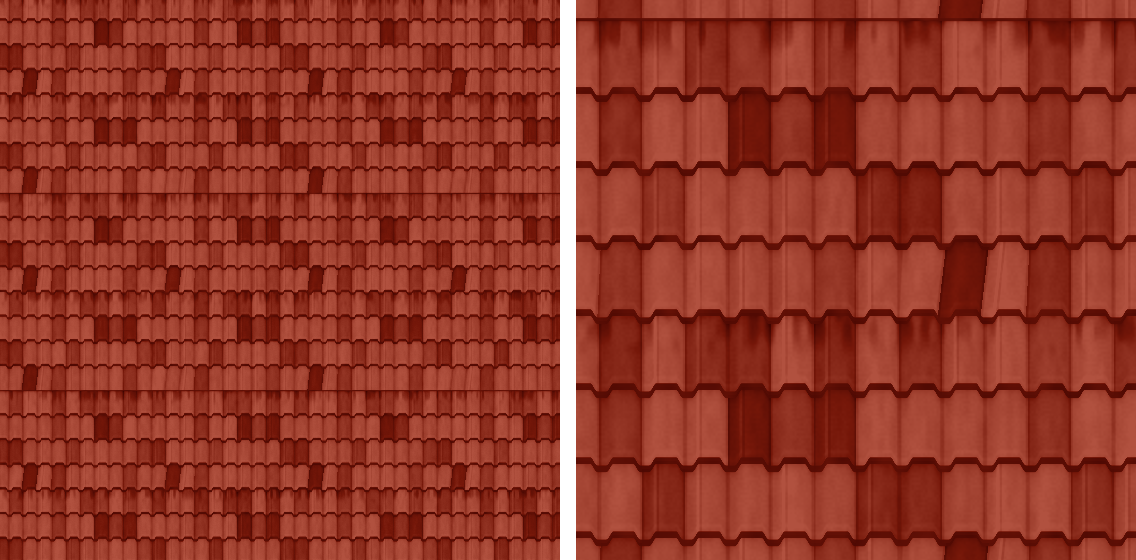
Left: the whole. Right: its middle third, enlarged.
A Shadertoy shader for this texture:

```glsl
#define COLUMNS 39.2
#define ROWS 22.69
#define COLUMN_SHIFT 0.61
#define ROW_SHIFT 0.83
#define LIP_DIP 0.11
#define LIP_WIDTH 0.045
#define TILT 0.2
#define WEAR 0.09
#define LIGHT_CLAY vec3(0.67, 0.295, 0.225)
#define DARK_CLAY vec3(0.46, 0.09, 0.035)
#define SHADOW vec3(0.25, 0.015, 0.0)

float hash(vec2 p) {
    return fract(sin(dot(p, vec2(127.1, 311.7))) * 43758.5453);
}

float noise(vec2 p) {
    vec2 i = floor(p), f = fract(p);
    f = f * f * (3.0 - 2.0 * f);
    return mix(mix(hash(i), hash(i + vec2(1, 0)), f.x),
               mix(hash(i + vec2(0, 1)), hash(i + vec2(1, 1)), f.x), f.y);
}

// Bit masks over ten columns, one per course in a cycle of four
bool inMask(ivec4 masks, int course, float column) {
    return ((masks[course] >> int(mod(column, 10.0))) & 1) == 1;
}

// Firing tone of one tile: 1 is light clay, 0.5 is dark clay
float tileTone(float column, float row) {
    int course = int(mod(row, 4.0));
    bool oddBlock = mod(row, 8.0) > 3.5;
    float column20 = mod(column, 20.0);
    float variation = hash(vec2(column20, mod(row, 8.0)) + 3.0);
    float tone = 0.93 + 0.08 * variation;
    if (inMask(ivec4(136, 528, 264, 361), course, column))
        tone = 0.63 + 0.16 * variation;
    bool dark = inMask(ivec4(64, 1, 2, 0), course, column);
    if (course == 0)
        dark = dark || (oddBlock ? mod(column, 10.0) == 8.0 : column20 == 18.0);
    if (course == 2 && oddBlock && column20 > 9.5) dark = false;
    if (dark) tone = (course == 1 ? 0.56 : 0.42) + 0.08 * variation;
    return tone + 0.04 * (hash(vec2(column, row)) - 0.5);
}

void mainImage(out vec4 fragColor, in vec2 fragCoord) {
    vec2 uv = fragCoord / iResolution.xy;
    vec2 grid = vec2(uv.x * COLUMNS - COLUMN_SHIFT, (1.0 - uv.y) * ROWS - ROW_SHIFT);
    vec2 pixel = vec2(COLUMNS, ROWS) / iResolution.xy;

    // Scalloped course edge; every eighth one is straight
    float edge = floor(grid.y + 0.5);
    float straight = step(6.5, mod(edge, 8.0));
    float dip = smoothstep(-0.1, 0.85, cos(6.28318 * (grid.x - 0.06)));
    float below = grid.y - edge - LIP_DIP * (dip - 0.4) * (1.0 - straight);
    float row = below < 0.0 ? edge - 1.0 : edge;
    float down = grid.y - row;

    // Slipped tiles lean in the third course
    float leaning = step(1.5, mod(row, 4.0)) * step(mod(row, 4.0), 2.5);
    float nearSlip = 1.0 - smoothstep(0.6, 2.2, abs(mod(grid.x, 10.0) - 1.5));
    float x = grid.x + TILT * (down - 0.5) * leaning * nearSlip;
    float column = floor(x), across = x - column;
    float side = min(across, 1.0 - across);
    float tone = tileTone(column, row);

    // Rounded profile, groove at the joint, pale seam on some tiles
    tone -= 0.07 * (1.0 - smoothstep(0.0, 0.3, side));
    tone -= 0.14 * (1.0 - smoothstep(0.02, 0.05 + pixel.x, side));
    tone += 0.04 * smoothstep(0.25, 0.0, abs(across - 0.42));
    float seam = 1.0 - smoothstep(0.015, 0.025 + pixel.x, abs(across - 0.3));
    float seamed = step(0.6, hash(vec2(mod(column, 20.0), mod(row, 4.0))));
    tone += seamed * seam * 0.09;
    tone -= seamed * 0.1 * (1.0 - smoothstep(0.01, 0.02 + pixel.x, abs(across - 0.37)));

    // Grain, soft stains, and streaks under the top of each fourth course
    tone += WEAR * (noise(grid * vec2(7.0, 4.0)) - 0.5);
    tone += 0.5 * WEAR * (noise(grid * vec2(19.0, 30.0)) - 0.5);
    float streaked = step(2.5, mod(row, 4.0)) * (1.0 - smoothstep(0.15, 0.6, down));
    tone -= 0.3 * streaked * smoothstep(0.35, 0.8, noise(grid * vec2(5.0, 2.5) + 17.0));

    // Overlap: cast shadow below, worn light rim above, dark lip between
    tone -= step(0.0, below) * 0.32 * exp(-max(below, 0.0) * 14.0);
    tone += 0.05 * smoothstep(0.06, 0.0, abs(below + 0.12)) * (1.0 - straight);
    float lipWidth = LIP_WIDTH * mix(1.0, 0.45, straight);
    float lip = 1.0 - smoothstep(lipWidth - 0.5 * pixel.y, lipWidth + 0.5 * pixel.y, abs(below));
    tone = mix(tone, 0.1 + 0.2 * noise(grid * vec2(3.0, 1.0)), lip * 0.92);

    tone = clamp(tone, 0.0, 1.06);
    vec3 color = tone < 0.5 ? mix(SHADOW, DARK_CLAY, tone * 2.0)
                            : mix(DARK_CLAY, LIGHT_CLAY, tone * 2.0 - 1.0);
    fragColor = vec4(color, 1.0);
}
```
